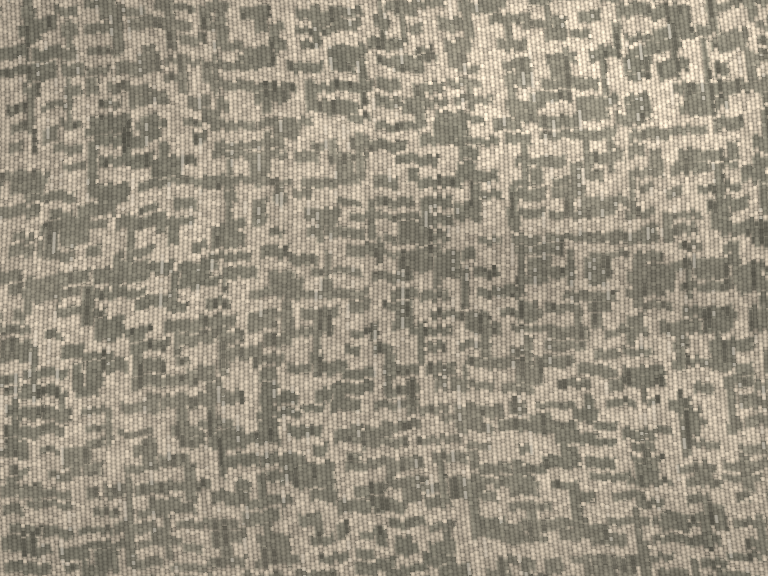
Write a Shadertoy shader that draws this texture.

```glsl
// Woven upholstery cloth: grey-green dashes, bars and blocks on a beige ground.
// Jittered cells hold soft boxes, whose edges fray along each warp thread;
// rounded stitches, metallic glints and broad folds of light are laid on top.

float hash(vec2 p) {
    vec3 q = fract(p.xyx * 0.1031);
    q += dot(q, q.yzx + 33.33);
    return fract((q.x + q.y) * q.z);
}

vec2 hash2(vec2 p) {
    return vec2(hash(p), hash(p + 47.3));
}

// Distance to the nearest of many boxes, one scattered in each cell
float scatteredBoxes(vec2 p, vec2 cell, vec2 minHalf, vec2 maxHalf, float seed) {
    vec2 home = floor(p / cell);
    float nearest = 1.0;
    for (int j = -1; j <= 1; j++) {
        for (int i = -1; i <= 1; i++) {
            vec2 id = home + vec2(i, j);
            vec2 key = id + seed;
            vec2 centre = (id + 0.5 + 0.65 * (hash2(key) - 0.5)) * cell;
            vec2 halfSize = mix(minHalf, maxHalf, hash2(key + 19.7));
            vec2 d = abs(p - centre) - halfSize;
            float box = length(max(d, 0.0)) + min(max(d.x, d.y), 0.0);
            nearest = min(nearest, box);
        }
    }
    return nearest;
}

// Slow layered sines, roughly -1 to 1
float drift(vec2 p) {
    return 0.5 * sin(p.x * 7.0 + 2.0 * sin(p.y * 5.0))
         + 0.3 * sin(p.y * 13.0 - p.x * 6.0 + 1.7)
         + 0.2 * sin(p.x * 23.0 + p.y * 17.0);
}

// Broad folds: a lit ridge at the upper right above a shaded valley
float foldLight(vec2 p) {
    vec2 glow = (p - vec2(0.98, 0.86)) / vec2(0.50, 0.24);
    float valley = (p.y - 0.70 + 0.17 * p.x) / 0.09;
    float light = 0.98 + 0.20 * exp(-dot(glow, glow));
    light -= 0.09 * exp(-valley * valley) * smoothstep(0.3, 0.8, p.x);
    light -= 0.10 * smoothstep(0.6, 1.0, p.y) * smoothstep(0.6, 0.1, p.x);
    light -= 0.06 * smoothstep(0.25, 0.0, p.y);
    return light + 0.035 * drift(p * 0.8 + 3.0);
}

void mainImage(out vec4 fragColor, in vec2 fragCoord) {
    vec2 p = fragCoord / iResolution.y;

    // Cloth coordinates lean and sag slightly with the folds
    vec2 cloth = p + vec2(0.07 * p.x * p.y, -0.04 * p.x);
    cloth += 0.010 * vec2(sin(p.y * 6.0), sin(p.x * 5.0 + p.y * 4.0));

    // Warp threads and their stitches
    float warp = cloth.x * 122.0;
    float thread = floor(warp);
    float threadRandom = hash(vec2(thread, 5.0));
    float weft = cloth.y * 140.0 + 0.5 * mod(thread, 2.0) + 0.3 * threadRandom;
    float stitchRandom = hash(vec2(thread, floor(weft) + 200.0));

    // Woven figure, frayed by the threads
    vec2 q = cloth + vec2(0.003 * (stitchRandom - 0.5), 0.009 * (threadRandom - 0.5));
    float dashes = scatteredBoxes(q, vec2(0.075, 0.034), vec2(0.012, 0.006), vec2(0.042, 0.012), 11.0);
    float bars = scatteredBoxes(q, vec2(0.09, 0.11), vec2(0.005, 0.015), vec2(0.011, 0.045), 83.0);
    float blocks = scatteredBoxes(q, vec2(0.11, 0.09), vec2(0.010, 0.010), vec2(0.032, 0.024), 151.0);
    float figureDistance = min(dashes, min(bars, blocks)) + 0.003 * (stitchRandom - 0.5);
    float figure = smoothstep(0.0035, -0.0035, figureDistance);
    figure *= 0.86 + 0.14 * drift(cloth * 1.6);

    vec3 beige = vec3(0.735, 0.685, 0.610);
    vec3 greyGreen = vec3(0.475, 0.462, 0.408);
    vec3 color = mix(beige, greyGreen, figure);

    // Stitch relief, stronger on the pale ground
    float relief = 0.10 * cos(6.2832 * (warp - 0.5)) - 0.02;
    relief += 0.05 * cos(6.2832 * (weft - 0.5));
    relief += 0.20 * (stitchRandom - 0.5) + 0.09 * (threadRandom - 0.5);
    color *= 1.0 + relief * mix(1.15, 0.85, figure);

    // Dark slits and broken silver glints along single threads
    float run = hash(vec2(thread + 300.0, floor(cloth.y * 22.0 + 5.0 * threadRandom)));
    float core = smoothstep(0.5, 0.15, abs(fract(warp) - 0.5));
    float slit = step(0.90, run) * core * figure;
    float glint = step(run, 0.07) * core * step(0.45, stitchRandom);
    color *= 1.0 - 0.28 * slit;
    color = mix(color, vec3(0.84, 0.81, 0.76), 0.6 * glint * (0.4 + 0.6 * figure));

    // Figure stays deep where the ground catches the light
    float light = foldLight(p);
    color *= mix(light, 0.97 + 0.25 * (light - 1.0), 0.45 * figure);

    fragColor = vec4(clamp(color, 0.0, 1.0), 1.0);
}
```
